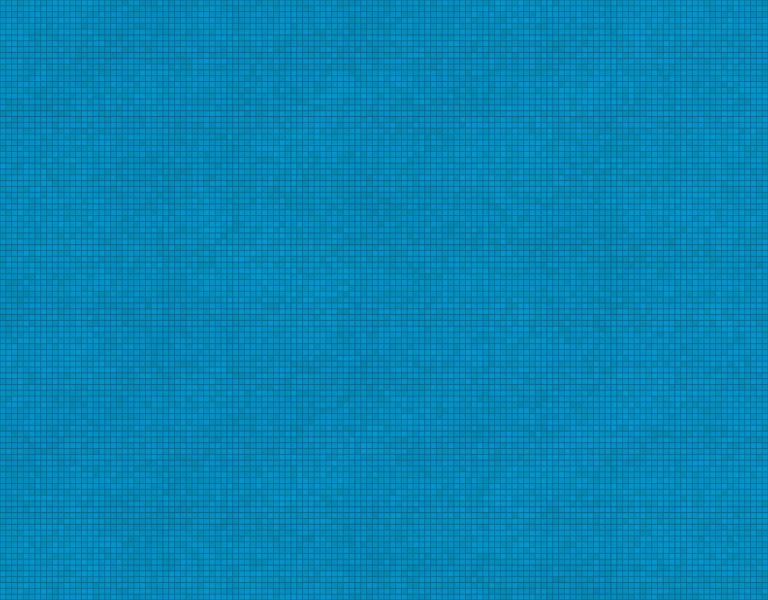
Write a WebGL 2 fragment shader that draws this pattern.

```glsl
#version 300 es
precision highp float;
// Fine grid of small blue mosaic tiles with soft dark joints and slight tint changes.

uniform vec2 u_resolution;
out vec4 fragColor;

const vec2 TILE_COUNT = vec2(132.0, 103.0);
const float JOINT_WIDTH = 0.17; // in tile widths
const vec3 TILE_BLUE = vec3(0.010, 0.572, 0.780);
const vec3 TILE_TEAL = vec3(0.015, 0.550, 0.710);
const vec3 JOINT_COLOR = vec3(0.030, 0.405, 0.560);

// Random value per tile.
float hash(vec2 cell, float seed) {
    vec3 p = fract(vec3(cell.xyx + seed) * vec3(0.1031, 0.1030, 0.0973));
    p += dot(p, p.yzx + 33.33);
    return fract((p.x + p.y) * p.z);
}

// Broad, faint tone drift from layered sines.
float toneDrift(vec2 uv) {
    float sum = 0.0;
    float weight = 0.5;
    for (int i = 0; i < 3; i++) {
        sum += weight * sin(uv.x + 1.7 * sin(uv.y)) * cos(uv.y - 0.6 * uv.x);
        uv = uv * 1.9 + vec2(2.3, 4.1);
        weight *= 0.5;
    }
    return sum;
}

// Running total of joint width along an axis, with joints centred on integers.
vec2 jointIntegral(vec2 x, float width) {
    x += 0.5 * width;
    return floor(x) * width + min(fract(x), width);
}

// Exact share of the pixel footprint covered by joints on each axis.
vec2 jointCoverage(vec2 x, vec2 footprint, float width) {
    vec2 upper = jointIntegral(x + 0.5 * footprint, width);
    vec2 lower = jointIntegral(x - 0.5 * footprint, width);
    return (upper - lower) / footprint;
}

// Each joint line is a little stronger or weaker than its neighbours.
vec2 jointStrength(vec2 line) {
    vec2 random = vec2(hash(vec2(line.x, 5.0), 41.0), hash(vec2(9.0, line.y), 67.0));
    return mix(vec2(0.75), vec2(1.0), random);
}

// Tile tint: mostly blue, now and then teal, with small brightness changes.
vec3 tileColor(vec2 cell) {
    float teal = smoothstep(0.35, 1.0, hash(cell, 3.0));
    float brightness = 1.0 + 0.06 * (hash(cell, 17.0) - 0.5);
    return mix(TILE_BLUE, TILE_TEAL, teal) * brightness;
}

void main() {
    vec2 uv = gl_FragCoord.xy / u_resolution;
    vec2 grid = uv * TILE_COUNT;
    vec2 footprint = TILE_COUNT / u_resolution;

    // Tiles
    vec3 color = tileColor(floor(grid));

    // Joints
    vec2 joint = jointCoverage(grid, footprint, JOINT_WIDTH);
    joint *= jointStrength(floor(grid + 0.5));
    float coverage = 1.0 - (1.0 - joint.x) * (1.0 - joint.y);
    color = mix(color, JOINT_COLOR, coverage);

    // Broad tone changes over tiles and joints alike
    color *= 1.0 + 0.035 * toneDrift(uv * vec2(14.0, 11.0));

    fragColor = vec4(color, 1.0);
}
```
